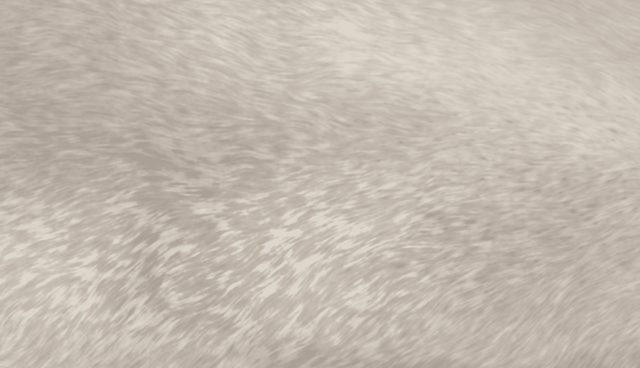
Give the GLSL for this texture, as a Shadertoy shader.

```glsl
// Pale, softly lit short fur. Noise is smeared a little along a curving flow
// field to make short hairs, then laid over broad light and shade with ragged
// bright tufts in the lower left and small dark flecks on the right.

const vec3 SHADE = vec3(0.702, 0.662, 0.617);
const vec3 BODY  = vec3(0.768, 0.728, 0.684);
const vec3 LIGHT = vec3(0.838, 0.808, 0.766);
const float FINE_FREQ = 170.0;
const float COARSE_FREQ = 68.0;
const float STRAND_LENGTH = 0.034;
const int STRAND_STEPS = 14;
const float FINE_GAIN = 1.25;
const float COARSE_GAIN = 0.62;
const float FLECK_FREQ = 36.0;
const float FLECK_DEPTH = 0.62;
const float TUFT_GAIN = 0.62;

float hash(vec2 p) {
    vec3 q = fract(vec3(p.xyx) * 0.1031);
    q += dot(q, q.yzx + 33.33);
    return fract((q.x + q.y) * q.z);
}

float noise(vec2 p) {
    vec2 cell = floor(p), f = fract(p);
    f = f * f * (3.0 - 2.0 * f);
    return mix(mix(hash(cell), hash(cell + vec2(1, 0)), f.x),
               mix(hash(cell + vec2(0, 1)), hash(cell + vec2(1, 1)), f.x), f.y);
}

float fbm(vec2 p) {
    float sum = 0.0, amp = 0.5;
    for (int i = 0; i < 4; i++) {
        sum += amp * noise(p);
        p = mat2(1.6, 1.2, -1.2, 1.6) * p + 7.3;
        amp *= 0.5;
    }
    return sum / 0.9375;
}

// Fur lies gently downhill at the top and sweeps uphill below
vec2 flow(vec2 p) {
    float upper = smoothstep(0.15, 0.80, p.y + 0.04 * p.x);
    float angle = mix(0.62, -0.20, upper);
    angle += 0.5 * (noise(p * 6.0 + 3.0) - 0.5) + 0.5 * (noise(p * 19.0) - 0.5);
    return vec2(cos(angle), sin(angle));
}

// x: fine hairs, y: coarse hairs, both centred on zero
vec2 strands(vec2 p, vec2 dir) {
    vec2 sum = vec2(0.0);
    for (int i = 0; i < STRAND_STEPS; i++) {
        float s = (float(i) + 0.5) / float(STRAND_STEPS) - 0.5;
        vec2 q = p + dir * s * STRAND_LENGTH;
        sum += vec2(noise(q * FINE_FREQ), noise(q * COARSE_FREQ + 19.0)) - 0.5;
    }
    return sum / float(STRAND_STEPS);
}

// Short tapered dashes, one per jittered cell
float flecks(vec2 p, vec2 dir) {
    vec2 g = p * FLECK_FREQ, home = floor(g);
    float sum = 0.0;
    for (int j = -1; j <= 1; j++)
    for (int i = -1; i <= 1; i++) {
        vec2 cell = home + vec2(i, j);
        vec2 d = g - cell - vec2(hash(cell + 11.0), hash(cell + 47.0));
        vec2 along = vec2(dot(d, dir), dot(d, vec2(-dir.y, dir.x)));
        along /= vec2(0.36, 0.17) * (0.6 + 0.6 * hash(cell + 83.0));
        sum += hash(cell + 5.0) * exp(-dot(along, along));
    }
    return min(sum, 1.0);
}

float blob(vec2 p, vec2 centre, vec2 size) {
    vec2 d = (p - centre) / size;
    return exp(-dot(d, d));
}

// Broad light and shade: 0 is shade, 1 is light
float broadTone(vec2 p) {
    vec2 w = p + 0.14 * (vec2(fbm(p * 3.0), fbm(p * 3.0 + 31.0)) - 0.5);
    float tone = 0.44;
    vec2 slanted = vec2(w.x, w.y + 0.22 * (w.x - 1.3));
    tone += 0.50 * blob(slanted, vec2(1.35, 0.80), vec2(0.65, 0.20));
    tone += 0.24 * blob(w, vec2(0.75, 0.93), vec2(0.35, 0.15));
    tone -= 0.30 * blob(w, vec2(0.00, 0.85), vec2(0.25, 0.28));
    tone -= 0.42 * blob(w, vec2(0.42, 0.60), vec2(0.50, 0.15));
    tone += 0.32 * blob(w, vec2(0.05, 0.20), vec2(0.30, 0.20));
    tone -= 0.38 * blob(w, vec2(0.37, 0.29), vec2(0.08, 0.15));
    tone += 0.26 * blob(w, vec2(0.92, 0.30), vec2(0.28, 0.22));
    tone -= 0.32 * blob(w, vec2(1.48, 0.32), vec2(0.36, 0.20));
    tone -= 0.42 * (1.0 - smoothstep(0.0, 0.09, w.y)) * smoothstep(0.2, 0.9, p.x);
    return tone + 0.45 * (fbm(p * vec2(4.0, 6.0) + 13.0) - 0.5);
}

void mainImage(out vec4 fragColor, in vec2 fragCoord) {
    vec2 p = fragCoord / iResolution.y;
    vec2 dir = flow(p);
    vec2 fur = strands(p, dir);
    float tone = broadTone(p);

    // Hairs, softer toward the smooth upper right
    float relief = mix(1.0, 0.55, smoothstep(0.7, 1.5, p.x) * smoothstep(0.4, 0.8, p.y));
    tone += relief * (FINE_GAIN * fur.x + COARSE_GAIN * fur.y);

    // Ragged bright tufts made of fine hairs
    float tuftArea = blob(p, vec2(0.60, 0.30), vec2(0.70, 0.28));
    float clump = fbm(p * 12.0 + 5.0) + 1.0 * fur.y + 1.3 * fur.x;
    tone += TUFT_GAIN * tuftArea * (smoothstep(0.36, 0.82, clump) - 0.27);

    // Dark flecks
    float fleckArea = blob(p, vec2(1.35, 0.48), vec2(0.65, 0.36));
    tone -= FLECK_DEPTH * fleckArea * (flecks(p, dir) - 0.16);

    tone = clamp(tone, -0.25, 1.2);
    vec3 color = tone < 0.5 ? mix(SHADE, BODY, tone * 2.0) : mix(BODY, LIGHT, tone * 2.0 - 1.0);
    fragColor = vec4(color, 1.0);
}
```
